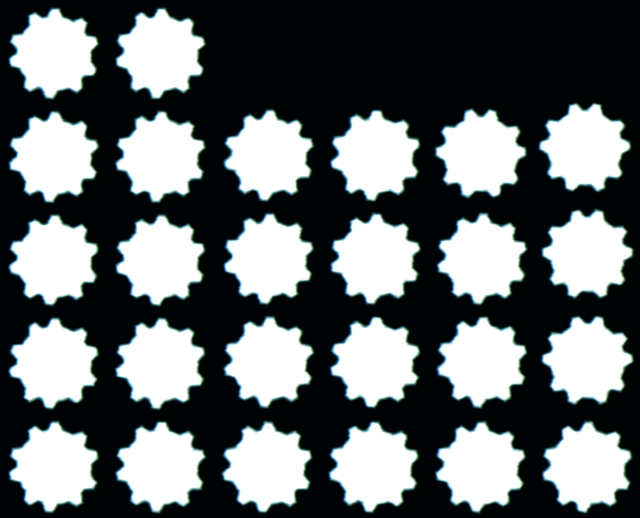
Write a Shadertoy shader that draws this pattern.

```glsl
// White ten-toothed cogs with soft teal fringes, in a partly filled 6 by 5 grid on black.

// Lengths are fractions of the canvas height
const vec2  GRID = vec2(6.0, 5.0);
const float TOP_ROW_COUNT = 2.0;
const vec2  GRID_OFFSET = vec2(0.0016, -0.0016);
const float ROW_PITCH = 0.1996;
const float BODY_RADIUS = 0.0728;
const float TIP_RADIUS = 0.0875;
const float TIP_HALF_WIDTH = 0.0073;
const float ROOT_HALF_WIDTH = 0.0148;
const float ROUNDING = 0.0030;
const float TOOTH_PAIRS = 5.0;
const float TOOTH_ANGLE = 0.27;          // from the middle of a pair
const float COG_ANGLE = 0.56;
const float TURNED_ANGLE = 0.314;
const vec2  NUDGE = vec2(0.0030, 0.0027);
const float LIFT_PER_ROW = 0.0059;
const float EDGE_SOFTNESS = 0.0044;
const float EDGE_FALLOFF = 1.4;
const vec3  CHANNEL_SHIFT = vec3(0.0003, 0.0, -0.0009);
const vec3  CHANNEL_SWELL = vec3(-0.0010, 0.0, 0.0001);
const float WEAR = 0.0016;
const vec2  WEAR_SCALE = vec2(60.0, 140.0);
const vec3  BACKGROUND = vec3(0.0, 0.01, 0.01);
const float TAU = 6.2831853;

mat2 rotation(float a) {
    float c = cos(a), s = sin(a);
    return mat2(c, -s, s, c);            // turns a point by -a
}

vec2 randomGradient(vec2 cell) {
    float h = fract(sin(dot(cell, vec2(127.1, 311.7))) * 43758.5);
    return vec2(cos(TAU * h), sin(TAU * h));
}

float gradientNoise(vec2 p) {
    vec2 i = floor(p), f = fract(p);
    vec2 u = f * f * f * (f * (f * 6.0 - 15.0) + 10.0);
    vec2 e = vec2(1.0, 0.0);
    float a = dot(randomGradient(i), f);
    float b = dot(randomGradient(i + e.xy), f - e.xy);
    float c = dot(randomGradient(i + e.yx), f - e.yx);
    float d = dot(randomGradient(i + e.xx), f - e.xx);
    return mix(mix(a, b, u.x), mix(c, d, u.x), u.y);
}

float smoothMin(float a, float b, float k) {
    float h = max(k - abs(a - b), 0.0) / k;
    return min(a, b) - 0.25 * h * h * k;
}

// Disc with blunt teeth that stand in pairs
float cogDistance(vec2 p, float angle) {
    float sector = TAU / TOOTH_PAIRS;
    float a = atan(p.y, p.x) - angle;
    a = abs(mod(a + 0.5 * sector, sector) - 0.5 * sector) - TOOTH_ANGLE;
    vec2 q = length(p) * vec2(cos(a), abs(sin(a)));

    vec2 tip = vec2(TIP_RADIUS, TIP_HALF_WIDTH);
    vec2 flank = normalize(vec2(ROOT_HALF_WIDTH - TIP_HALF_WIDTH, TIP_RADIUS - BODY_RADIUS));
    float tooth = -smoothMin(tip.x - q.x, -dot(q - tip, flank), ROUNDING);
    return smoothMin(tooth, length(p) - BODY_RADIUS, ROUNDING);
}

// Cog of one cell; those toward the upper right drift and turn
float cellDistance(vec2 p, vec2 cell, vec2 pitch) {
    bool inside = cell.x >= 0.0 && cell.x < GRID.x && cell.y >= 0.0 && cell.y < GRID.y;
    bool topRow = cell.y == GRID.y - 1.0;
    if (!inside || (topRow && cell.x >= TOP_ROW_COUNT)) return 1.0;

    vec2 centre = (cell + 0.5) * pitch + GRID_OFFSET;
    float angle = COG_ANGLE;
    bool lastColumn = cell.x == GRID.x - 1.0;
    bool corner = cell.x == GRID.x - 2.0 && cell.y == GRID.y - 2.0;
    if (cell.y > 0.0 && (lastColumn || corner)) {
        angle = TURNED_ANGLE;
        centre.y += lastColumn ? LIFT_PER_ROW * cell.y : LIFT_PER_ROW;
        if (lastColumn && cell.y == GRID.y - 2.0) centre.x -= NUDGE.x * 1.6;
    } else if (cell.y > 0.0 && cell.x >= TOP_ROW_COUNT) {
        centre += NUDGE;
    }
    return cogDistance(p - centre, angle);
}

// A lifted cog may reach into the cell above it
float sceneDistance(vec2 p, vec2 pitch) {
    vec2 cell = floor(p / pitch);
    float d = 1.0;
    for (int below = 0; below < 2; below++)
        d = min(d, cellDistance(p, cell - vec2(0.0, float(below)), pitch));
    return d;
}

void mainImage(out vec4 fragColor, in vec2 fragCoord) {
    vec2 p = fragCoord / iResolution.y;
    vec2 pitch = vec2(iResolution.x / iResolution.y / GRID.x, ROW_PITCH);
    float softness = max(EDGE_SOFTNESS, 1.0 / iResolution.y);
    float wear = WEAR * gradientNoise(p * WEAR_SCALE);

    // Each channel has its own offset, which tints the fringes
    vec3 light;
    for (int i = 0; i < 3; i++) {
        float d = sceneDistance(p - vec2(CHANNEL_SHIFT[i], 0.0), pitch);
        d += wear - CHANNEL_SWELL[i];
        light[i] = pow(1.0 - smoothstep(-softness, softness, d), EDGE_FALLOFF);
    }
    fragColor = vec4(mix(BACKGROUND, vec3(1.0), light), 1.0);
}
```
